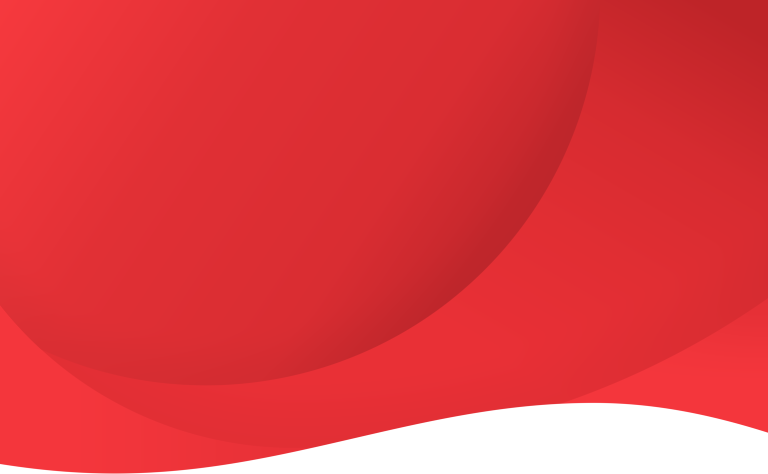
A WebGL 2 fragment shader for this background:

```glsl
#version 300 es
precision highp float;
// Red layered background: two shaded round sheets above a white wave.
uniform vec2 u_resolution;
out vec4 fragColor;

// Coverage of the region where the signed distance is negative.
float cover(float distance) {
  float pixel = 1.0 / u_resolution.y;
  return 1.0 - smoothstep(-0.7 * pixel, 0.7 * pixel, distance);
}

float circle(vec2 p, vec2 center, float radius) {
  return length(p - center) - radius;
}

float ramp(float a, float b, float t) {
  return clamp((t - a) / (b - a), 0.0, 1.0);
}

// Diagonal shading of the upper disc, bright at the top left.
vec3 discColor(vec2 p, float edge) {
  float t = dot(vec2(p.x, 1.0 - p.y), vec2(0.83, 0.55));
  vec3 color = mix(vec3(0.965, 0.224, 0.243), vec3(0.882, 0.188, 0.208), ramp(0.0, 0.46, t));
  color = mix(color, vec3(0.851, 0.176, 0.196), ramp(0.46, 0.90, t));
  color = mix(color, vec3(0.769, 0.153, 0.173), ramp(0.90, 1.13, t));
  return color * (1.0 - 0.03 * smoothstep(-0.12, 0.0, edge));
}

// Shading of the wide sheet, dark at the top right.
vec3 sheetColor(vec2 p, float edge) {
  float t = dot(vec2(p.x, 1.0 - p.y), vec2(-0.5, 0.87));
  vec3 color = mix(vec3(0.745, 0.141, 0.157), vec3(0.839, 0.169, 0.188), ramp(-0.74, -0.45, t));
  color = mix(color, vec3(0.882, 0.180, 0.200), ramp(-0.45, -0.17, t));
  color = mix(color, vec3(0.914, 0.188, 0.212), ramp(-0.17, 0.13, t));
  return color * (1.0 - 0.03 * smoothstep(-0.16, 0.0, edge));
}

// Bright base, slightly deeper toward the middle and the far right edge.
vec3 baseColor(vec2 p) {
  float deep = 0.7 * smoothstep(0.1, 0.65, p.x) * (1.0 - smoothstep(0.8, 1.3, p.x));
  deep += smoothstep(0.18, 0.40, p.y) * smoothstep(1.2, 1.6, p.x);
  return mix(vec3(0.957, 0.212, 0.235), vec3(0.890, 0.184, 0.208), deep);
}

void main() {
  // Canvas height is one unit, width is 1.62 units.
  vec2 p = gl_FragCoord.xy / u_resolution * vec2(1.62, 1.0);

  // The sheet bends tighter to the left of its lowest point.
  float bend = p.x < 0.621 ? 0.79 : 1.737;
  float sheet = circle(p, vec2(0.621, 0.055 + bend), bend);
  float disc = max(circle(p, vec2(0.434, 1.019), 0.832), sheet);

  vec3 color = baseColor(p);
  color = mix(color, sheetColor(p, sheet), cover(sheet));
  color = mix(color, discColor(p, disc), cover(disc));

  // White wave, falling faster beyond its crest.
  float beyond = max(p.x - 1.2526, 0.0);
  float wave = 0.0755 + 0.0745 * cos(3.109 * (p.x - 1.2526)) - 0.143 * beyond * beyond;
  color = mix(color, vec3(1.0), cover(p.y - wave));

  fragColor = vec4(color, 1.0);
}
```
